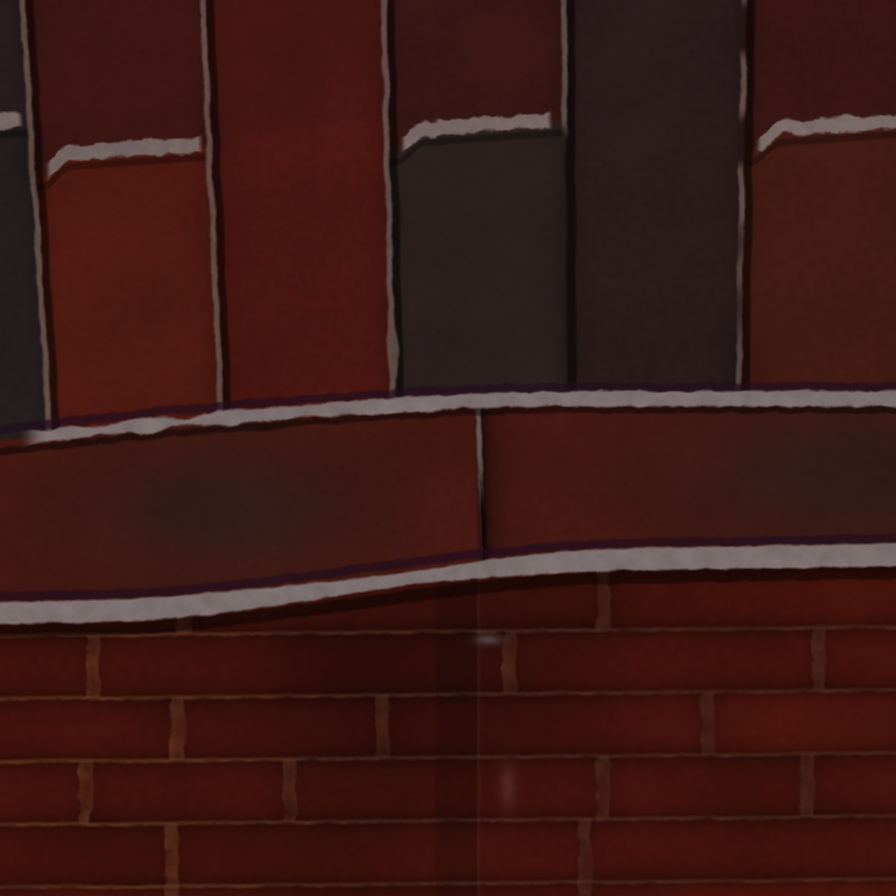
This texture is drawn by a Shadertoy shader. Its source:

```glsl
// An old brick wall: upright bricks over one long course, above thin red courses.
// Each zone is a warped grid of joints; gradient noise roughens the mortar and
// mottles the clay, and two curved mortar beds separate the zones.

vec2 hashGradient(vec2 p) {
    p = vec2(dot(p, vec2(127.1, 311.7)), dot(p, vec2(269.5, 183.3)));
    return 2.0 * fract(sin(p) * 43758.5) - 1.0;
}

float gradientNoise(vec2 p) {
    vec2 i = floor(p), f = fract(p), u = f * f * (3.0 - 2.0 * f), e = vec2(0, 1);
    return mix(
        mix(dot(hashGradient(i), f), dot(hashGradient(i + e.yx), f - e.yx), u.x),
        mix(dot(hashGradient(i + e), f - e), dot(hashGradient(i + 1.0), f - 1.0), u.x), u.y);
}

float fbm(vec2 p) {
    float sum = 0.0, amp = 0.6;
    for (int i = 0; i < 4; i++) {
        sum += amp * gradientNoise(p);
        p = p * 2.03 + 17.3;
        amp *= 0.5;
    }
    return sum;
}

// Soft stripe around d = 0
float band(float d, float halfWidth) {
    float s = max(0.0022, 1.0 / iResolution.y);
    return 1.0 - smoothstep(halfWidth - s, halfWidth + s, abs(d));
}

float glow(vec2 p, vec2 centre, vec2 radius) {
    vec2 q = (p - centre) / radius;
    return exp(-dot(q, q));
}

float upperBed(float x) {
    return 0.555 - 0.047 * pow(max(1.0 - x / 0.62, 0.0), 1.5);
}

float lowerBed(float x) {
    return 0.316 + 0.047 * smoothstep(0.1, 0.7, x) + 0.018 * x;
}

// Upright bricks, leaning slightly towards the middle
vec3 uprightBricks(vec2 p, float rough) {
    const vec3 above[6] = vec3[6](vec3(.16, .11, .12), vec3(.24, .085, .075), vec3(.265, .085, .07),
        vec3(.215, .088, .08), vec3(.165, .105, .108), vec3(.215, .085, .08));
    const vec3 below[6] = vec3[6](vec3(.145, .115, .115), vec3(.305, .1, .065), vec3(.285, .085, .065),
        vec3(.17, .125, .12), vec3(.165, .105, .105), vec3(.255, .105, .075));
    float t = (1.0 - p.y) / 0.46, width = 0.2015 - 0.009 * t;
    float k = (p.x + 0.0025 * gradientNoise(p.yy * 14.0) - 0.025 - 0.029 * t) / width;
    float col = floor(k), f = fract(k), joint = round(k), side = (k - joint) * width;
    int index = int(clamp(col + 1.0, 0.0, 5.0));

    // Cross joint, drooping at its left end
    float split = (col == 0.0 ? 0.831 : 0.858) + 0.014 * (f - 0.5) - 0.02 * (1.0 - smoothstep(0.05, 0.22, f));
    float d = p.y - split;
    vec3 c = mix(below[index], above[index], smoothstep(-0.006, 0.006, d));
    c *= 1.0 - 0.22 * exp(-abs(side) / 0.012);
    if (col < 0.0 || mod(col, 2.0) < 0.5) {
        c *= 1.0 - 0.3 * band(d + 0.013, 0.004);
        float ends = smoothstep(0.07, 0.11, f) * (1.0 - smoothstep(0.9, 0.94, f - 0.03 * step(col, 0.5)));
        c = mix(c, vec3(0.46, 0.40, 0.39), ends * band(d - 0.002 + rough * 0.012, 0.0085));
    }

    // Side joints: pale lip with shade on its right
    float lip = 0.85;
    if (joint == 3.0) lip *= smoothstep(0.84, 0.87, p.y);
    if (joint == 4.0) lip *= smoothstep(-0.1, 0.2, gradientNoise(vec2(3.0, p.y * 16.0)) + 0.1);
    c *= 1.0 - 0.5 * band(side - 0.007, 0.005);
    float swell = 0.0032 + 0.004 * glow(p, vec2(0.45, 0.61), vec2(0.03, 0.025));
    return mix(c, vec3(0.40, 0.32, 0.30), lip * band(side + rough * 0.004, swell));
}

// Two long bricks with smoky grey middles
vec3 longCourse(vec2 p, float rough) {
    vec3 c = mix(vec3(0.265, 0.09, 0.068), vec3(0.19, 0.105, 0.09),
        min(1.0, glow(p, vec2(0.25, 0.43), vec2(0.17, 0.08)) + glow(p, vec2(0.95, 0.47), vec2(0.22, 0.09))));
    float d = p.x - 0.534 - 0.03 * (0.54 - p.y) + rough * 0.004;
    c *= 1.0 - 0.6 * exp(-max(d, 0.0) / 0.013) * step(0.0, d) - 0.25 * band(d, 0.005);
    return mix(c, vec3(0.40, 0.33, 0.31), band(d, 0.003) * smoothstep(0.42, 0.5, p.y));
}

// Thin courses: per row first joint, repeat length, second joint offset
vec3 thinCourses(vec2 p, float rough) {
    const vec3 bond[5] = vec3[5](vec3(.192, .461, 0), vec3(.095, .578, .228),
        vec3(.198, .592, .229), vec3(.104, .81, .465), vec3(.205, .469, 0));
    float v = (p.y - 0.01 * p.x - 0.009 + 0.002 * gradientNoise(p.xx * 9.0)) / 0.0703;
    float row = floor(v), bedGap = (v - round(v)) * 0.0703;
    vec3 b = bond[int(clamp(row, 0.0, 4.0))];
    float a = p.x - b.x, e = a - b.z;
    a -= b.y * round(a / b.y);
    e -= b.y * round(e / b.y);
    float gap = abs(a) < abs(e) ? a : e;

    float dim = glow(p, vec2(0.46, 0.24), vec2(0.24, 0.2));
    vec3 c = mix(vec3(0.27, 0.075, 0.045), vec3(0.20, 0.055, 0.04), dim);
    c *= 1.0 + 0.25 * gradientNoise(vec2(p.x * 4.0, row * 3.7 + 0.4));
    c *= 1.0 - 0.4 * exp(-abs(bedGap) / 0.008) - 0.25 * exp(-abs(gap) / 0.009);
    vec3 mortar = mix(vec3(0.39, 0.21, 0.13), vec3(0.30, 0.16, 0.12), smoothstep(0.1, 0.45, p.x));
    c = mix(c, mortar, 0.75 * band(gap + rough * 0.009, 0.0075) * (0.75 + rough));
    c = mix(c, mortar, 0.8 * band(bedGap + rough * 0.003, 0.0022) * (0.85 + rough));
    // Faint upright seam and a chipped grey spot
    c *= 1.0 - 0.15 * band(p.x - 0.51, 0.024);
    c += 0.035 * band(p.x - 0.534, 0.0015);
    c = mix(c, vec3(0.34, 0.19, 0.16), 0.7 * glow(p, vec2(0.567, 0.122), vec2(0.009, 0.025)));
    return mix(c, vec3(0.30, 0.25, 0.24), glow(p, vec2(0.545, 0.286), vec2(0.015, 0.006)));
}

void mainImage(out vec4 fragColor, in vec2 fragCoord) {
    vec2 p = fragCoord / iResolution.xy;
    float rough = fbm(p * 45.0);
    float up = p.y - upperBed(p.x) + rough * 0.006;
    float low = p.y - lowerBed(p.x) + rough * 0.004;

    vec3 c = mix(longCourse(p, rough), uprightBricks(p, rough), smoothstep(-0.002, 0.002, up));
    c = mix(thinCourses(p, rough), c, smoothstep(-0.002, 0.002, low));
    c *= 1.0 + 0.22 * fbm(p * 9.0) + 0.14 * fbm(p * 90.0);

    // Violet fringe above each bed, shade beneath
    c = mix(c, vec3(0.13, 0.05, 0.11), 0.7 * max(band(up - 0.013, 0.005), band(low - 0.018, 0.005)));
    c *= 1.0 - 0.45 * max(band(up + 0.012, 0.004), band(low + 0.02, 0.007));

    // Mortar beds, the upper one ragged towards the left
    float leftward = 1.0 - smoothstep(0.2, 0.5, p.x);
    float upperHalf = 0.0085 - leftward * (0.002 - 0.009 * gradientNoise(vec2(p.x * 22.0, 5.0)));
    float lowerHalf = 0.0125 - 0.005 * glow(p, vec2(0.44, p.y), vec2(0.13, 1.0));
    vec3 lime = vec3(0.48, 0.43, 0.43) * (1.0 + 0.2 * rough);
    c = mix(c, lime, band(up, upperHalf) * smoothstep(0.02, 0.05, p.x));
    c = mix(c, lime, band(low, lowerHalf));
    fragColor = vec4(c, 1.0);
}
```
